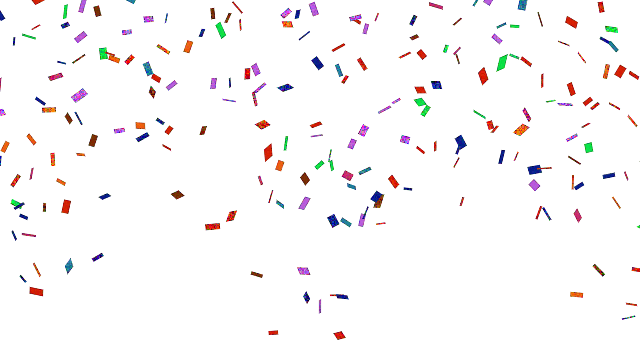
Write a WebGL 2 fragment shader that draws this pattern.

```glsl
#version 300 es
precision highp float;
// Confetti falling over white: tumbling paper slips, dense along the top and
// hanging down in three lobes. Each cell of a jittered grid may hold one slip,
// drawn as a rotated, sheared box with a grainy face and a darker rim.

#define CELL 0.05           // grid spacing, in canvas heights
#define CHANCE 0.42         // share of cells filled where the fall is dense
#define LOBE_RISE 0.50      // height of the empty gaps between the lobes
#define HALF_LENGTH_MIN 0.011
#define HALF_LENGTH_MAX 0.021
#define HALF_WIDTH_MIN 0.0018
#define HALF_WIDTH_MAX 0.0115
#define MAX_SHEAR 0.8
#define GRAIN_COUNT 288.0   // grains per canvas height
#define RIM_WIDTH 0.0035

uniform vec2 u_resolution;
out vec4 fragColor;

const float TAU = 6.2831853;

// Ordered from the most to the least frequent.
const vec3 PAPER[8] = vec3[8](
    vec3(0.83, 0.12, 0.02),  // red
    vec3(0.72, 0.36, 0.86),  // orchid
    vec3(0.04, 0.12, 0.55),  // navy
    vec3(0.48, 0.18, 0.02),  // brown
    vec3(0.93, 0.38, 0.06),  // orange
    vec3(0.14, 0.50, 0.62),  // teal
    vec3(0.78, 0.17, 0.42),  // crimson
    vec3(0.05, 0.88, 0.28)); // green

// Three random values in 0..1 for an integer cell (PCG 3D hash).
vec3 random3(vec2 cell, float salt) {
    uvec3 v = uvec3(ivec3(vec3(cell, salt)) + 64);
    v = v * 1664525u + 1013904223u;
    v.x += v.y * v.z; v.y += v.z * v.x; v.z += v.x * v.y;
    v ^= v >> 16u;
    v.x += v.y * v.z; v.y += v.z * v.x; v.z += v.x * v.y;
    return vec3(v >> 8u) / 16777216.0;
}

// How thickly slips fall at a place; uv runs over 0..1 on both axes.
float fallDensity(vec2 uv) {
    float lobe = 0.5 + 0.5 * cos(2.0 * TAU * uv.x);
    float floorHeight = LOBE_RISE * (1.0 - lobe);
    float falling = smoothstep(floorHeight - 0.12, floorHeight + 0.18, uv.y);
    return falling * mix(0.8, 1.1, uv.y);
}

// Signed distance to a box sheared along its length.
float slipDistance(vec2 q, vec2 halfSize, float shear) {
    q.x += shear * q.y;
    float ends = (abs(q.x) - halfSize.x) / sqrt(1.0 + shear * shear);
    return max(ends, abs(q.y) - halfSize.y);
}

void main() {
    vec2 p = gl_FragCoord.xy / u_resolution.y;
    float aspect = u_resolution.x / u_resolution.y;
    float pixel = 1.0 / u_resolution.y;
    vec2 home = floor(p / CELL);
    vec3 grain = random3(floor(p * GRAIN_COUNT), 7.0);
    vec3 color = vec3(1.0);

    for (int j = -1; j <= 1; j++) {
        for (int i = -1; i <= 1; i++) {
            vec2 cell = home + vec2(i, j);
            vec3 place = random3(cell, 1.0);
            vec3 form = random3(cell, 2.0);
            vec3 look = random3(cell, 3.0);
            vec2 center = (cell + place.xy) * CELL;
            if (place.z > CHANCE * fallDensity(center / vec2(aspect, 1.0))) continue;

            // Pose: a random turn, foreshortened by the tumble.
            float angle = TAU * form.x;
            float c = cos(angle), s = sin(angle);
            vec2 q = mat2(c, -s, s, c) * (p - center);
            vec2 halfSize = vec2(
                mix(HALF_LENGTH_MIN, HALF_LENGTH_MAX, form.y),
                mix(HALF_WIDTH_MIN, HALF_WIDTH_MAX, pow(form.z, 1.5)));
            float shear = MAX_SHEAR * pow(2.0 * look.y - 1.0, 3.0);
            float d = slipDistance(q, halfSize, shear);

            // Paper: flat on some slips, strongly speckled on others.
            vec3 paper = PAPER[int(8.0 * pow(look.x, 1.6))];
            float rim = smoothstep(-RIM_WIDTH, 0.0, d);
            float speckle = mix(0.05, 0.7, look.z * look.z) + 0.4 * rim;
            paper *= 1.0 - 0.35 * rim;
            paper = clamp(paper + (grain - 0.5) * speckle, 0.0, 1.0);

            float cover = 1.0 - smoothstep(-0.5 * pixel, 0.5 * pixel, d);
            color = mix(color, paper, cover);
        }
    }
    fragColor = vec4(color, 1.0);
}
```
